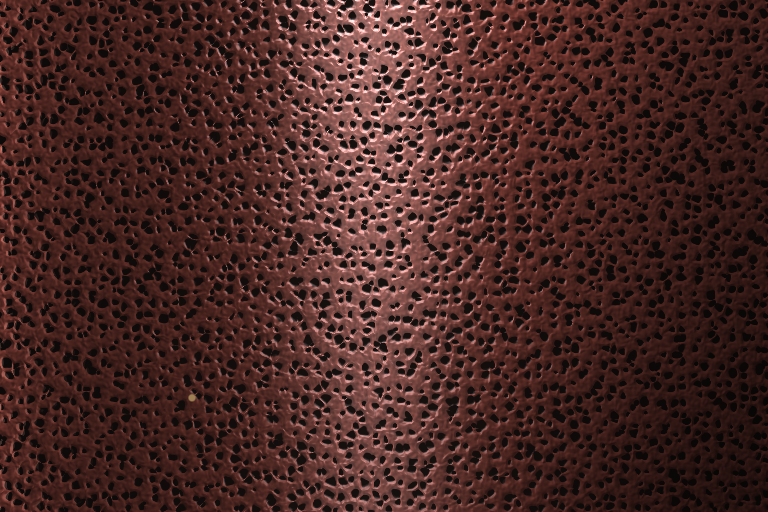
Reproduce this texture procedurally as a Shadertoy shader.

```glsl
// Hammered red-brown enamel with dark pits on a curved, glossy metal surface.

vec2 hash2(vec2 p) {
    vec3 q = fract(p.xyx * vec3(0.1031, 0.1030, 0.0973));
    q += dot(q, q.yzx + 33.33);
    return fract((q.xx + q.yz) * q.zy);
}

float corner(vec2 cell, vec2 offset) {
    return dot(hash2(cell) * 2.0 - 1.0, offset);
}

float gradientNoise(vec2 p) {
    vec2 i = floor(p), f = fract(p);
    vec2 u = f * f * f * (f * (f * 6.0 - 15.0) + 10.0);
    vec2 e = vec2(1, 0);
    return mix(mix(corner(i, f), corner(i + e, f - e), u.x),
               mix(corner(i + e.yx, f - e.yx), corner(i + 1.0, f - 1.0), u.x), u.y);
}

// Depth of the scattered round pits, with a rough rim
float pitDepth(vec2 p) {
    p += 0.32 * vec2(gradientNoise(p * 1.3), gradientNoise(p * 1.3 + 41.0));
    vec2 cell = floor(p);
    float depth = 0.0;
    for (int y = -1; y <= 1; y++)
    for (int x = -1; x <= 1; x++) {
        vec2 id = cell + vec2(x, y);
        vec2 d = p - id - 0.1 - 0.8 * hash2(id);
        float radius = mix(0.2, 0.43, hash2(id + 71.0).x);
        depth = max(depth, exp(-dot(d, d) / (radius * radius)));
    }
    return depth + 0.3 * gradientNoise(p * 2.7) + 0.2 * gradientNoise(p * 0.7 + 9.0);
}

void mainImage(out vec4 fragColor, in vec2 fragCoord) {
    vec2 uv = fragCoord / iResolution.y;
    float across = uv.x * iResolution.y / iResolution.x * 1.5;
    vec2 p = uv * 43.0;

    // Relief: the tilt points out of each pit's wall
    float depth = pitDepth(p);
    vec2 e = vec2(0.07, 0.0);
    vec2 tilt = vec2(pitDepth(p + e) - depth, pitDepth(p + e.yx) - depth) / e.x;

    // Broad light over the curved sheet
    float fromBand = across - 0.73 + 0.02 * gradientNoise(uv * 4.0);
    float topLight = mix(0.5, 1.0, smoothstep(0.0, 1.0, uv.y));
    float sheen = exp(-pow(fromBand / 0.15, 2.0)) * topLight;
    float halo = exp(-pow(fromBand / 0.36, 2.0));
    float rightGlow = exp(-pow((across - 1.08) / 0.28, 2.0)) * uv.y;
    float leftEdge = exp(-across / 0.09);
    float shade = 0.72 + 0.35 * halo + 0.4 * rightGlow + 0.45 * leftEdge + 0.12 * uv.y;

    // Enamel, shaded by its slope
    vec3 enamel = vec3(0.29, 0.14, 0.12) * shade;
    enamel *= 1.0 + 0.16 * clamp(tilt.y - sign(fromBand) * tilt.x, -2.0, 2.0);
    enamel += vec3(0.29, 0.25, 0.25) * sheen;
    enamel *= 1.0 + 0.3 * gradientNoise(p * 3.1);

    // Bare dark floor of the pits
    vec3 pitFloor = vec3(0.065, 0.047, 0.042) * (0.8 + 0.5 * halo);
    vec3 color = mix(enamel, pitFloor, smoothstep(0.36, 0.6, depth));

    // Glints where a wall turns towards the light
    float facing = exp(-pow((fromBand + 0.11 * tilt.x) / 0.17, 2.0));
    float glint = facing * smoothstep(0.5, 1.9, tilt.y + 0.5 * abs(tilt.x));
    glint *= mix(0.4, 1.0, uv.y) * smoothstep(0.85, 0.5, depth);
    color += vec3(0.46, 0.44, 0.46) * glint * (0.5 + 0.6 * halo);
    color += vec3(0.2, 0.15, 0.14) * leftEdge * smoothstep(0.6, 2.0, tilt.x);

    // Dimming towards the lower right, and one small ochre fleck
    color *= 1.0 - 0.3 * smoothstep(0.9, 1.5, across) * (1.2 - uv.y);
    float fleck = length(vec2(across, uv.y) - vec2(0.375, 0.223));
    color = mix(color, vec3(0.62, 0.5, 0.33), smoothstep(0.009, 0.005, fleck));

    fragColor = vec4(clamp(color, 0.0, 1.0), 1.0);
}
```
